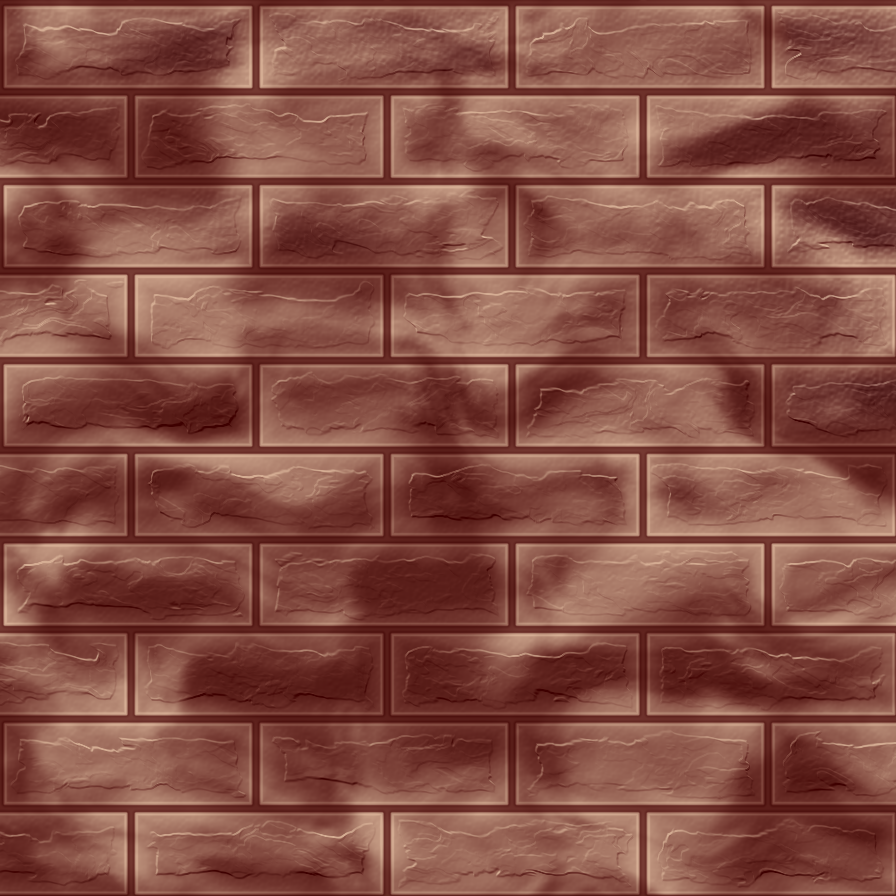
This texture is drawn by a Shadertoy shader. Its source:

```glsl
// Weathered red brick wall in running bond with tan, cloudy discoloration.
// A rounded-box distance shapes each brick; terraced noise forms the split
// stone face, which is embossed by a light from the upper left.

const float ROWS = 10.0;
const float BRICKS = 3.5;              // bricks across the canvas
const float ROW_OFFSET = 0.0025;       // courses sit slightly low
const float HALF_ROW_OFFSET = 0.0035;  // staggered courses sit slightly right
const float JOINT = 0.0078;            // mortar width
const float CORNER = 0.002;            // brick corner radius
const float RIM_INSET = 0.0026;        // pale line inside each brick edge
const float RIM_WIDTH = 0.0013;
const float RIM_GLOW = 0.25;
const float EMBOSS_STEP = 0.0022;
const float HIGHLIGHT = 0.33;
const float SHADOW = 0.22;
const float GRAIN_SCALE = 250.0;
const vec2 CLOUD_SCALE = vec2(7.5, 15.0);
const vec2 CRAG_SCALE = vec2(22.0, 38.0);
const vec2 LIGHT_DIR = vec2(-0.45, 0.89);
const vec3 DARK_RED = vec3(0.34, 0.108, 0.09);
const vec3 PALE_TAN = vec3(0.735, 0.565, 0.48);
const vec3 MID_WARMTH = vec3(0.0, 0.13, 0.08);  // removed from the mid tones
const vec3 PURPLE_GREY = vec3(0.43, 0.27, 0.29);

float hash(vec2 p) {
    return fract(sin(dot(p, vec2(127.1, 311.7))) * 43758.5453);
}

float noise(vec2 p) {
    vec2 i = floor(p), f = fract(p);
    f = f * f * (3.0 - 2.0 * f);
    return mix(mix(hash(i), hash(i + vec2(1, 0)), f.x),
               mix(hash(i + vec2(0, 1)), hash(i + vec2(1, 1)), f.x), f.y);
}

float fbm(vec2 p) {
    float sum = 0.0, amplitude = 0.55;
    for (int i = 0; i < 4; i++) {
        sum += amplitude * noise(p);
        p = mat2(1.6, 1.2, -1.2, 1.6) * p + 7.3;
        amplitude *= 0.45;
    }
    return sum / 0.96;
}

// Signed distance to the brick outline, negative inside; also its cell index
float brickDistance(vec2 uv, out vec2 cell) {
    vec2 grid = vec2(BRICKS, ROWS);
    vec2 p = (uv + vec2(0.0, ROW_OFFSET)) * grid;
    float staggered = 1.0 - mod(floor(p.y), 2.0);
    p.x += staggered * (0.5 - HALF_ROW_OFFSET * BRICKS);
    cell = floor(p);
    vec2 local = (fract(p) - 0.5) / grid;
    vec2 d = abs(local) - 0.5 / grid + 0.5 * JOINT + CORNER;
    return length(max(d, 0.0)) + min(max(d.x, d.y), 0.0) - CORNER;
}

// Pitted areas, strongest toward the upper right
float roughness(vec2 uv) {
    float patches = fbm(uv * vec2(4.0, 7.0) + 31.0);
    return smoothstep(0.75, 1.3, 0.8 * uv.y + 0.35 * uv.x + 0.6 * (patches - 0.3));
}

// Height of the split face: a ragged raised panel, broken ledges and wrinkles
float relief(vec2 uv) {
    vec2 cell;
    float depth = -brickDistance(uv, cell);
    vec2 p = uv * CRAG_SCALE + 40.0 * vec2(hash(cell), hash(cell + 19.7));
    float warp = fbm(p * 0.7 + 11.0);
    float crag = fbm(p + 2.2 * vec2(warp, -warp));
    float panel = smoothstep(-0.0015, 0.0015, depth - 0.001 - 0.036 * crag);
    float ledges = smoothstep(0.41, 0.46, crag) + smoothstep(0.57, 0.62, crag);
    float broken = smoothstep(0.25, 0.6, noise(p * 0.9 + 5.0));
    float wrinkles = smoothstep(0.46, 0.58, fbm(p * 2.1 + 3.0 * warp));
    float grain = noise(uv * GRAIN_SCALE) * (0.24 + 0.9 * roughness(uv));
    float face = panel * (0.4 + 0.6 * ledges * broken + 0.3 * wrinkles + 0.7 * crag);
    return face + grain * smoothstep(0.0, 0.008, depth);
}

void mainImage(out vec4 fragColor, in vec2 fragCoord) {
    vec2 uv = fragCoord / iResolution.xy;
    float pixel = 1.0 / iResolution.y;
    vec2 cell;
    float d = brickDistance(uv, cell);
    float brick = 1.0 - smoothstep(-pixel, pixel, d);

    // Cloudy tan stains run across bricks and mortar alike
    vec2 drift = vec2(noise(uv * 9.0), noise(uv * 9.0 + 23.0));
    float cloud = smoothstep(0.25, 0.81, fbm(uv * CLOUD_SCALE + 1.2 * drift));

    // Brick face: darker core, pale rim and embossed crags
    float core = smoothstep(0.002, 0.028, -d);
    float tone = 0.20 + 0.84 * cloud - 0.20 * core + 0.08 * (hash(cell + 3.1) - 0.5);
    float rim = (d + RIM_INSET) / RIM_WIDTH;
    tone += RIM_GLOW * exp(-rim * rim);
    float slope = relief(uv) - relief(uv + LIGHT_DIR * EMBOSS_STEP);
    tone += HIGHLIGHT * max(slope, 0.0) + SHADOW * min(slope, 0.0);

    // Mortar: deepest against the brick edges
    float mortar = 0.02 + 0.30 * cloud - 0.14 * (1.0 - smoothstep(0.0, 0.004, d));
    tone = clamp(mix(mortar, tone, brick), -0.25, 1.25);

    vec3 color = mix(DARK_RED, PALE_TAN, tone);
    float middle = clamp(tone, 0.0, 1.0);
    color -= MID_WARMTH * middle * (1.0 - middle) * (1.0 - middle);
    float tint = 0.45 * roughness(uv) * brick * core * (1.0 - cloud);
    color = mix(color, PURPLE_GREY + 0.35 * (tone - 0.4), tint);
    fragColor = vec4(clamp(color, 0.0, 1.0), 1.0);
}
```
